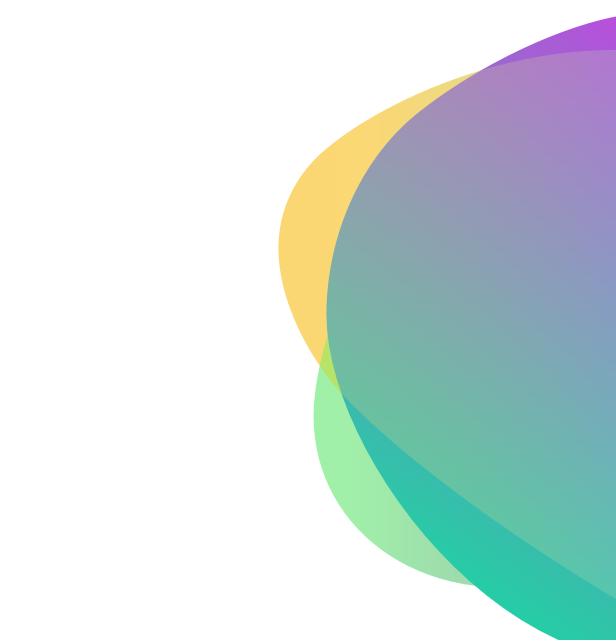
A Shadertoy shader for this background:

```glsl
// Three overlapping translucent blobs (yellow, green, violet-to-teal) on white.
// Each outline is a loop of cubic curves, walked in short steps to get a signed
// distance; the soft coverages then layer linear colour gradients.

// Point on a cubic curve
vec2 cubic(vec2 a, vec2 b, vec2 c, vec2 d, float t) {
    float s = 1.0 - t;
    return s * s * s * a + 3.0 * s * s * t * b + 3.0 * s * t * t * c + t * t * t * d;
}

// Adds one curve to an outline: x = squared distance, y = side (+1 outside)
void addCurve(vec2 p, vec2 a, vec2 b, vec2 c, vec2 d, inout vec2 outline) {
    const int STEPS = 24;
    vec2 start = a;
    for (int i = 1; i <= STEPS; i++) {
        vec2 end = cubic(a, b, c, d, float(i) / float(STEPS));
        vec2 edge = end - start;
        vec2 w = p - start;
        vec2 gap = w - edge * clamp(dot(w, edge) / dot(edge, edge), 0.0, 1.0);
        outline.x = min(outline.x, dot(gap, gap));
        bvec3 crossing = bvec3(p.y >= start.y, p.y < end.y, edge.x * w.y > edge.y * w.x);
        if (all(crossing) || !any(crossing)) outline.y = -outline.y;
        start = end;
    }
}

// Smooth fill of a finished outline
float coverage(vec2 outline) {
    return clamp(0.5 - outline.y * sqrt(outline.x) * iResolution.y, 0.0, 1.0);
}

float yellowBlob(vec2 p) {
    vec2 o = vec2(1e3, 1.0);
    vec2 left = vec2(0.435, 0.612), shoulder = vec2(0.508, 0.766);
    vec2 top = vec2(0.961, 0.922), bottom = vec2(0.961, 0.065), waist = vec2(0.530, 0.389);
    addCurve(p, left, vec2(0.435, 0.675), vec2(0.464, 0.729), shoulder, o);
    addCurve(p, shoulder, vec2(0.589, 0.835), vec2(0.768, 0.922), top, o);
    addCurve(p, top, vec2(1.5, 0.922), vec2(1.5, 0.065), bottom, o);
    addCurve(p, bottom, vec2(0.781, 0.172), vec2(0.612, 0.299), waist, o);
    addCurve(p, waist, vec2(0.475, 0.452), vec2(0.435, 0.538), left, o);
    return coverage(o);
}

float greenBlob(vec2 p) {
    vec2 o = vec2(1e3, 1.0);
    vec2 left = vec2(0.490, 0.349), top = vec2(0.537, 0.551), bottom = vec2(0.740, 0.085);
    addCurve(p, left, vec2(0.490, 0.408), vec2(0.510, 0.479), top, o);
    addCurve(p, top, vec2(0.911, 0.479), vec2(0.911, 0.063), bottom, o);
    addCurve(p, bottom, vec2(0.593, 0.104), vec2(0.490, 0.212), left, o);
    return coverage(o);
}

float violetBlob(vec2 p) {
    vec2 o = vec2(1e3, 1.0);
    vec2 left = vec2(0.510, 0.508), shoulder = vec2(0.651, 0.822);
    vec2 top = vec2(0.961, 0.974), bottom = vec2(0.961, -0.029);
    addCurve(p, left, vec2(0.510, 0.629), vec2(0.562, 0.750), shoulder, o);
    addCurve(p, shoulder, vec2(0.729, 0.885), vec2(0.853, 0.952), top, o);
    addCurve(p, top, vec2(1.5, 1.05), vec2(1.5, -0.15), bottom, o);
    addCurve(p, bottom, vec2(0.714, 0.021), vec2(0.510, 0.323), left, o);
    return coverage(o);
}

void mainImage(out vec4 fragColor, in vec2 fragCoord) {
    vec2 p = fragCoord / iResolution.y;
    float inYellow = yellowBlob(p);
    float inGreen = greenBlob(p);
    float inViolet = violetBlob(p);

    // Gradients: yellow and green fade rightwards, violet falls diagonally to teal
    float fade = clamp((p.x - 0.5) / 0.46, 0.0, 1.0);
    vec3 yellow = mix(vec3(0.985, 0.845, 0.45), vec3(0.72, 0.88, 0.72), fade * fade);
    vec3 green = mix(vec3(0.63, 0.94, 0.66), vec3(0.62, 0.86, 0.68), smoothstep(0.52, 0.74, p.x));
    float fall = clamp((1.6 - p.y - 0.65 * p.x) / 1.03, 0.0, 1.0);
    vec3 violet = mix(vec3(0.72, 0.31, 0.86), vec3(0.15, 0.80, 0.65), fall);

    // Layers, back to front; yellow shows through the violet blob as a light veil
    vec3 lime = vec3(0.72, 0.89, 0.41);
    vec3 color = mix(vec3(1.0), green, inGreen);
    color = mix(color, mix(yellow, lime, inGreen), inYellow);
    color = mix(color, mix(violet, yellow, 0.24 * inYellow), inViolet);
    fragColor = vec4(color, 1.0);
}
```
